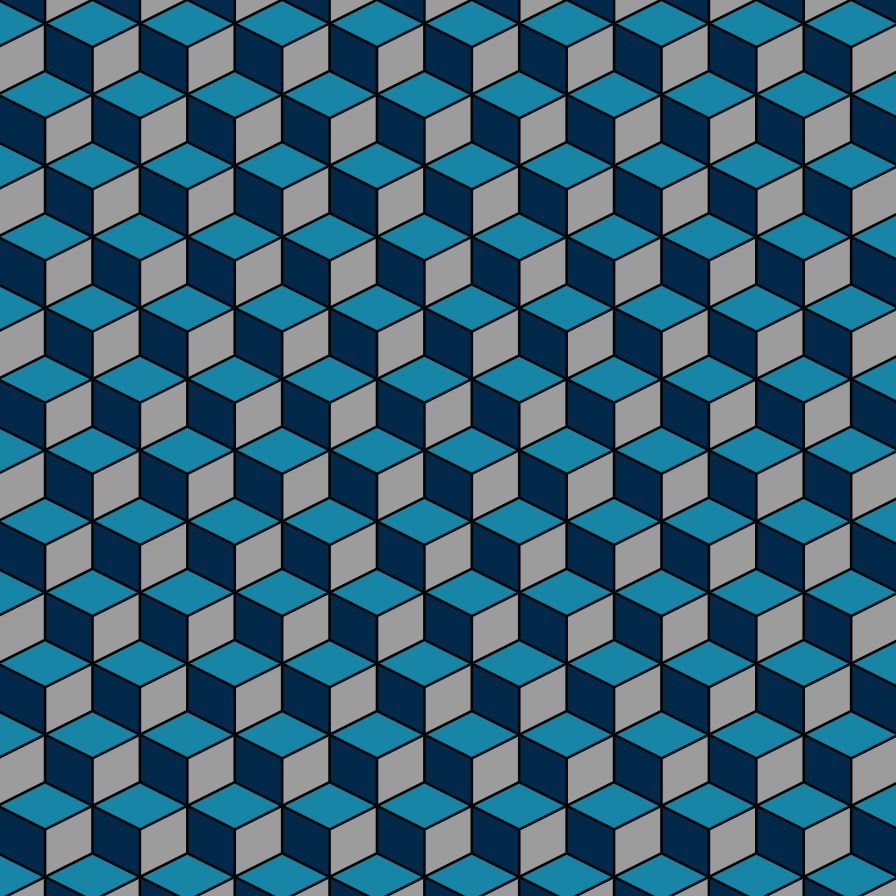
A Shadertoy shader for this pattern:

```glsl
// Tumbling-block tiling: staggered isometric cubes with dark outlines.

const float CUBE_EDGE  = 0.05292;               // vertical edge, in canvas heights
const vec2  ORIGIN     = vec2(0.5795, 0.5505);  // front corner of one cube
const float LINE_WIDTH = 0.055;                 // in cube edges
const float SLOPE      = 0.5;                   // rise of the slanted edges

const vec3 TOP_COLOR   = vec3(0.09, 0.52, 0.65);
const vec3 LEFT_COLOR  = vec3(0.01, 0.16, 0.29);
const vec3 RIGHT_COLOR = vec3(0.61, 0.61, 0.61);
const vec3 LINE_COLOR  = vec3(0.01, 0.015, 0.02);

// Hexagonal norm: equals 1 on the silhouette of a cube.
float hexNorm(vec2 p) {
    p = abs(p);
    return max(p.x, p.y + SLOPE * p.x);
}

// Position relative to the front corner of the enclosing cube.
vec2 cubeCell(vec2 p) {
    const vec2 period = vec2(2.0, 3.0);
    vec2 even = mod(p + 0.5 * period, period) - 0.5 * period;
    vec2 odd = mod(p, period) - 0.5 * period;
    return hexNorm(even) < hexNorm(odd) ? even : odd;
}

// Distance to the nearest inner or outer edge of the cube.
float edgeDistance(vec2 q) {
    float slant = inversesqrt(1.0 + SLOPE * SLOPE);
    vec2 a = abs(q);
    float ridge = abs(q.y - SLOPE * a.x) * slant;
    float upright = length(vec2(q.x, max(q.y, 0.0)));
    float outline = min(1.0 - a.x, (1.0 - a.y - SLOPE * a.x) * slant);
    return min(outline, min(ridge, upright));
}

vec3 faceColor(vec2 q) {
    if (q.y > SLOPE * abs(q.x)) return TOP_COLOR;
    return q.x < 0.0 ? LEFT_COLOR : RIGHT_COLOR;
}

void mainImage(out vec4 fragColor, in vec2 fragCoord) {
    vec2 q = cubeCell((fragCoord / iResolution.y - ORIGIN) / CUBE_EDGE);

    // Outline coverage, smoothed over one pixel
    float pixel = 1.0 / (iResolution.y * CUBE_EDGE);
    float line = clamp((0.5 * LINE_WIDTH - edgeDistance(q)) / pixel + 0.5, 0.0, 1.0);

    fragColor = vec4(mix(faceColor(q), LINE_COLOR, line), 1.0);
}
```
